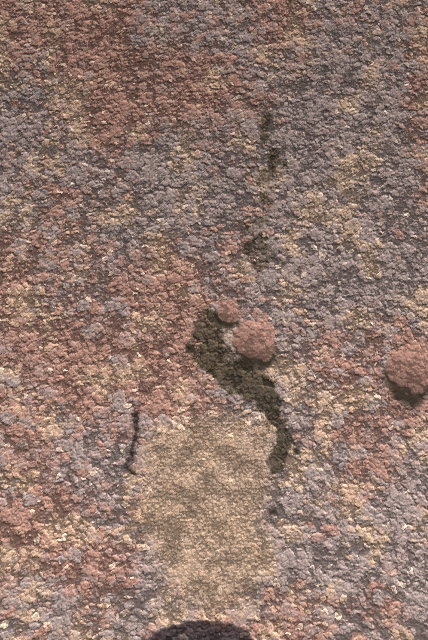
A WebGL 2 fragment shader for this texture:

```glsl
#version 300 es
precision highp float;
// Weathered stony ground seen at a slant: layered domed pebbles and grit form
// a height field lit from above, tinted in red-brown, mauve and tan, with a
// sandy hollow, dark moss, a few boulders and a shadow at the lower edge.
uniform vec2 u_resolution;
out vec4 fragColor;
#define RED_ROCK vec3(0.61, 0.465, 0.415)
#define MAUVE_ROCK vec3(0.575, 0.505, 0.485)
#define TAN_SAND vec3(0.73, 0.61, 0.51)
#define PALE_STONE vec3(0.80, 0.71, 0.63)
#define MOSS vec3(0.29, 0.255, 0.205)
#define PEBBLE_SCALE 36.0
#define RELIEF 0.85
#define GRAIN 0.34
#define LIGHT_STEP vec2(0.0009, 0.0027)

float hash(vec2 p) {
  vec3 a = fract(p.xyx * vec3(0.1031, 0.1030, 0.0973));
  a += dot(a, a.yzx + 33.33);
  return fract((a.x + a.y) * a.z);
}
float noise(vec2 p) {
  vec2 i = floor(p), f = fract(p);
  f = f * f * (3.0 - 2.0 * f);
  return mix(mix(hash(i), hash(i + vec2(1, 0)), f.x),
             mix(hash(i + vec2(0, 1)), hash(i + vec2(1, 1)), f.x), f.y);
}
float fbm(vec2 p) {
  float sum = 0.0, amp = 0.5;
  for (int i = 0; i < 5; i++, amp *= 0.5) {
    sum += amp * noise(p);
    p = mat2(1.6, 1.2, -1.2, 1.6) * p + 7.3;
  }
  return sum;
}
vec2 wobble(vec2 p) { return vec2(fbm(p), fbm(p + 23.0)) - 0.5; }

// Scattered irregular domes: x = height, y = random id of the top stone
vec2 pebbles(vec2 q) {
  q += 0.45 * (vec2(noise(q * 2.3), noise(q * 2.3 + 41.0)) - 0.5);
  float top = 0.0, id = 0.5;
  for (int k = 0; k < 9; k++) {
    vec2 cell = floor(q) + vec2(k % 3 - 1, k / 3 - 1);
    float rnd = hash(cell + 3.7), turn = 6.283 * hash(cell + 19.1);
    vec2 d = q - cell - 0.1 - 0.8 * vec2(hash(cell), hash(cell + 57.0));
    d = mat2(cos(turn), sin(turn), -sin(turn), cos(turn)) * d;
    d.y *= 1.0 + 0.7 * rnd;
    float size = mix(0.25, 0.75, hash(cell + 83.0));
    float dome = size - dot(d, d) / size;
    if (dome > top) { top = dome; id = rnd; }
  }
  return vec2(top / (top + 0.2), id);
}
// Features shrink towards the far, upper end
vec2 ground(vec2 p) {
  vec2 q = vec2((p.x - 0.33) * (1.0 + 0.6 * p.y), p.y * (1.1 + 0.45 * p.y));
  return (q + 3.0) * PEBBLE_SCALE;
}
float height(vec2 p, float rough) {
  vec2 q = ground(p);
  float stones = 0.34 * pebbles(q).x + 0.30 * pebbles(q * 2.3 + 9.0).x;
  return stones * rough + 0.20 * pebbles(q * 4.7 + 31.0).x + 0.6 * fbm(q * 0.9);
}
// Soft falloffs around a line and around an ellipse
float streak(vec2 p, vec2 a, vec2 b, float width) {
  vec2 ab = b - a;
  vec2 d = (p - a - ab * clamp(dot(p - a, ab) / dot(ab, ab), 0.0, 1.0)) / width;
  return exp(-dot(d, d));
}
float blob(vec2 p, vec2 centre, vec2 radii) {
  vec2 d = (p - centre) / radii;
  return exp(-dot(d, d));
}
// Lumpy boulder with a dark shadow beneath it
vec3 boulder(vec3 col, vec2 p, vec2 centre, float radius, float light) {
  vec2 d = (p - centre) / radius + 0.7 * wobble(p * 45.0);
  float shade = smoothstep(1.15, 0.7, length(d + vec2(0.1, 0.38)));
  col = mix(col, MOSS * 0.65, 0.85 * shade);
  vec3 face = RED_ROCK * (1.02 + 0.22 * d.y + 0.08 * d.x) * mix(1.0, light, 0.6);
  return mix(col, face, smoothstep(1.0, 0.88, length(d)));
}

void main() {
  vec2 p = gl_FragCoord.xy / u_resolution.y, q = ground(p);
  vec2 w = p + 0.07 * wobble(p * 16.0);
  // Sandy hollow with a fan below it
  float sand = blob(w, vec2(0.32, 0.25), vec2(0.115, 0.11));
  sand += 0.6 * blob(w, vec2(0.33, 0.09), vec2(0.12, 0.10));
  sand = smoothstep(0.3, 0.65, sand);
  // Relief lighting
  float rough = 1.0 - 0.75 * sand, h = height(p, rough);
  float light = 1.0 + RELIEF * (h - height(p + LIGHT_STEP, rough));
  light *= mix(0.70, 1.06, smoothstep(0.30, 0.72, h + 0.12 * sand));
  light *= 1.0 + GRAIN * (0.6 * noise(p * 430.0) + 0.4 * noise(p * 210.0) - 0.5);
  // Rock tints by region and by stone
  float id = pebbles(q).y - 0.5, gritId = pebbles(q * 2.3 + 9.0).y - 0.5;
  float tint = fbm(p * 7.0 + 4.0) + 0.40 * id + 0.25 * gritId;
  vec3 col = mix(MAUVE_ROCK, RED_ROCK, smoothstep(0.32, 0.62, tint));
  float dust = fbm(p * 24.0 + 60.0) + 0.3 * gritId;
  col = mix(col, TAN_SAND, 0.75 * smoothstep(0.52, 0.70, dust));
  col = mix(col, TAN_SAND * 0.95, 0.8 * sand);
  col = mix(col, PALE_STONE, 0.7 * smoothstep(0.45, 0.48, gritId));
  col *= light * mix(1.13, 0.87, smoothstep(0.1, 1.0, p.y));
  // Moss trail, denser around the upper rim of the hollow
  float trail = 0.75 * streak(w, vec2(0.42, 0.80), vec2(0.40, 0.60), 0.035);
  trail += streak(w, vec2(0.33, 0.49), vec2(0.37, 0.41), 0.042);
  trail += streak(w, vec2(0.39, 0.40), vec2(0.43, 0.28), 0.025);
  trail += 0.7 * blob(w, vec2(0.44, 0.19), vec2(0.018, 0.025));
  trail += 0.6 * blob(w, vec2(0.61, 0.40), vec2(0.02, 0.04));
  float moss = smoothstep(0.55, 0.85, trail + 0.9 * (fbm(p * 75.0) - 0.5));
  col = mix(col, MOSS * light, 0.85 * moss);
  // Crevice on the left rim, then boulders
  col *= 1.0 - 0.55 * streak(w, vec2(0.20, 0.26), vec2(0.215, 0.35), 0.005);
  col = boulder(col, p, vec2(0.645, 0.425), 0.042, light);
  col = boulder(col, p, vec2(0.357, 0.512), 0.020, light);
  col = boulder(col, p, vec2(0.399, 0.468), 0.036, light);
  // Rounded shadow over the lower edge
  vec2 s = (p - vec2(0.315, -0.012)) / vec2(0.085, 0.042) + 0.35 * wobble(p * 40.0);
  col *= mix(vec3(1), vec3(0.46, 0.45, 0.48), smoothstep(1.06, 0.94, length(s)));
  fragColor = vec4(clamp(col, 0.0, 1.0), 1.0);
}
```
